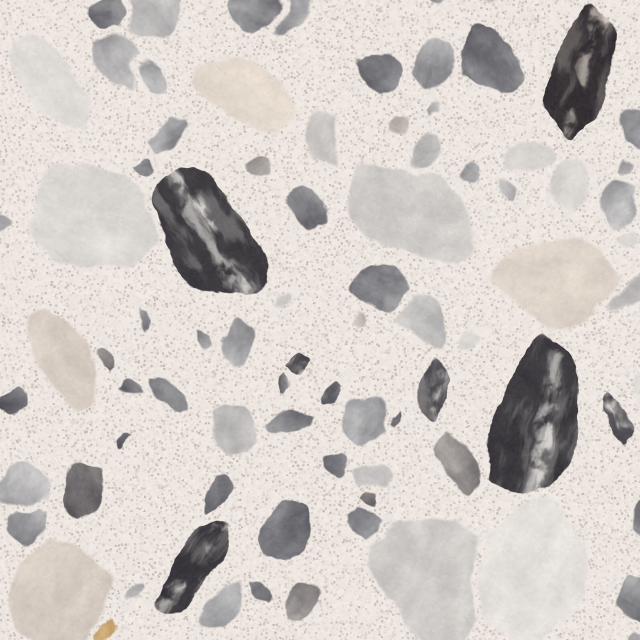
Reproduce this texture procedurally as a Shadertoy shader.

```glsl
// Terrazzo: pale, grey and black marble chips set in a grainy cream binder.
// Triples below are for large, medium and small chips.
#define CELL vec3(0.25, 0.105, 0.06)
#define REACH vec3(0.14, 0.064, 0.024)
#define DENSITY vec3(0.62, 0.84, 0.36)
#define GAP 0.005
#define ROUGHNESS 0.007
#define GRAIN_SCALE 200.0
#define GRAIN_DEPTH 0.17
#define BINDER vec3(0.935, 0.908, 0.887)
#define DARK vec3(0.20, 0.19, 0.21)
#define PALE vec3(0.872, 0.855, 0.835)
#define AMBER vec3(0.82, 0.69, 0.49)
#define SEED 4.0

struct Stone {
    vec2 centre, axes, dir;
    vec3 rnd;
    float tone;
    bool exists;
};

vec3 hash3(vec2 p, float salt) {
    vec3 q = fract((p.xyx + salt) * vec3(0.1031, 0.1030, 0.0973));
    q += dot(q, q.yxz + 33.33);
    return fract((q.xxy + q.yzz) * q.zyx);
}

// Layered sines for mottling and ragged outlines
float clouds(vec2 p) {
    float sum = 0.0, gain = 0.5;
    for (int i = 0; i < 5; i++) {
        p = mat2(0.8, -0.6, 0.6, 0.8) * p * 1.8 + 1.7;
        sum += gain * sin(p.x + 1.5 * sin(p.y * 0.9)) * cos(p.y + sin(p.x * 0.7));
        gain *= 0.6;
    }
    return sum;
}

float smoothMax(float a, float b, float k) {
    float h = max(k - abs(a - b), 0.0) / k;
    return max(a, b) + 0.25 * h * h * k;
}

Stone stoneAt(vec2 id, int layer) {
    float salt = SEED + 61.7 * float(layer);
    vec3 a = hash3(id, salt), b = hash3(id, salt + 23.3), c = hash3(id, salt + 41.9);
    bool large = layer == 0;
    bool black = large && mod(id.x + 2.0 * id.y, 4.0) == 1.0;
    float turn = black ? 1.57 + 1.3 * (b.y - 0.5) : 6.283 * b.y;
    float aspect = black ? mix(0.38, 0.8, b.x) : mix(0.42, 0.95, b.x);
    Stone s;
    s.centre = (id + 0.5 + 0.65 * (a.xy - 0.5)) * CELL[layer];
    s.axes = REACH[layer] * mix(0.62, 1.0, a.z) * vec2(1.0, aspect);
    s.dir = vec2(cos(turn), sin(turn));
    s.rnd = c;
    s.tone = large ? mix(0.9, 1.06, c.x) : 0.16 + 0.84 * pow(c.x, 0.65);
    if (black) s.tone = 0.12 * c.x;
    s.exists = black || b.z < DENSITY[layer];
    return s;
}

vec2 toLocal(Stone s, vec2 p) {
    p -= s.centre;
    return vec2(dot(p, s.dir), dot(p, vec2(-s.dir.y, s.dir.x)));
}

// Rounded, stretched polygon with uneven sides
float stoneDistance(Stone s, vec2 p) {
    vec2 q = toLocal(s, p) / s.axes;
    float d = -1.0;
    for (int k = 0; k < 7; k++) {
        vec3 h = hash3(s.rnd.xy * 91.0, float(k) * 7.3);
        float angle = (float(k) + 0.75 * h.x) * 6.283 / 7.0;
        vec2 n = vec2(cos(angle), sin(angle));
        float side = (dot(q, n) - mix(0.66, 1.0, h.y)) / length(n / s.axes);
        d = smoothMax(d, side, 0.25 * s.axes.y);
    }
    return d;
}

// True where a larger chip already takes the space
bool crowded(Stone s, int layer) {
    vec2 base = floor(s.centre / CELL[layer]);
    for (int n = 0; n < 9; n++) {
        Stone big = stoneAt(base + vec2(n % 3 - 1, n / 3 - 1), layer);
        vec2 q = toLocal(big, s.centre) / (big.axes + 0.75 * s.axes.y);
        if (big.exists && dot(q, q) < 1.0) return true;
    }
    return false;
}

// Cellular sand: x is the dot strength, y a random tint
vec2 sand(vec2 p) {
    vec2 base = floor(p), result = vec2(0.0, 0.5);
    float nearest = 9.0;
    for (int n = 0; n < 9; n++) {
        vec2 id = base + vec2(n % 3 - 1, n / 3 - 1);
        vec3 h = hash3(id, SEED);
        float d = length(p - id - h.xy);
        if (d < nearest) {
            nearest = d;
            result = vec2(h.z * h.z * h.z * smoothstep(0.62, 0.2, d), h.x);
        }
    }
    return result;
}

vec3 stoneColour(Stone s, vec2 p, float grain) {
    vec2 q = toLocal(s, p);
    float mottle = clouds(q * 24.0 + s.rnd.xy * 40.0);
    float streak = clouds(q * vec2(9.0, 32.0) + s.rnd.yz * 30.0);
    float grey = smoothstep(0.1, 0.4, s.tone) * smoothstep(1.0, 0.7, s.tone);
    float tone = s.tone + mix(0.05, 0.13, grey) * (mottle + streak);
    tone += 0.12 * grey * q.x / s.axes.x;
    // Pale veins and brownish clouds in black chips
    float black = smoothstep(0.35, 0.15, s.tone);
    float offset = q.y + (s.rnd.y - 0.5) * s.axes.y + 0.02 * streak;
    float vein = smoothstep(0.016, 0.002, abs(offset)) * smoothstep(-0.3, 0.35, mottle);
    tone += black * (0.22 * smoothstep(0.0, 0.5, streak) + 0.6 * vein);
    vec3 colour = mix(DARK, PALE, clamp(tone, 0.0, 1.08));
    colour += grey * vec3(-0.01, 0.0, 0.015);
    if (s.rnd.z > 0.8) colour *= vec3(1.01, 0.98, 0.95);
    if (s.rnd.z > 0.975 && s.tone > 0.3 && s.axes.x < 0.07) colour = AMBER + 0.15 * mottle;
    return colour + 0.025 * (grain - 0.5);
}

void mainImage(out vec4 fragColor, in vec2 fragCoord) {
    vec2 uv = fragCoord / iResolution.y;
    vec2 p = uv + ROUGHNESS * vec2(clouds(uv * 20.0), clouds(uv * 20.0 + 9.0));

    // Closest and second closest chip
    float nearest = 1.0, second = 1.0;
    Stone best = stoneAt(vec2(0.0), 0);
    for (int layer = 0; layer < 3; layer++) {
        for (int n = 0; n < 9; n++) {
            Stone s = stoneAt(floor(p / CELL[layer]) + vec2(n % 3 - 1, n / 3 - 1), layer);
            if (!s.exists || distance(p, s.centre) > 1.35 * s.axes.x) continue;
            if (layer > 0 && crowded(s, 0)) continue;
            if (layer > 1 && crowded(s, 1)) continue;
            float d = stoneDistance(s, p);
            second = min(second, max(d, nearest));
            if (d < nearest) { nearest = d; best = s; }
        }
    }

    // Sandy binder, then the chip with a gap to its neighbour
    vec2 grain = sand(uv * GRAIN_SCALE);
    vec3 colour = BINDER + 0.03 * (grain.y - 0.5) - GRAIN_DEPTH * grain.x * vec3(0.9, 1.0, 1.05);
    float edge = max(nearest, 0.5 * (nearest - second) + GAP);
    float soft = 0.8 / iResolution.y + 0.0025 * best.tone * best.tone;
    float cover = smoothstep(soft, -soft, edge);
    colour = mix(colour, stoneColour(best, p, grain.y), cover);
    fragColor = vec4(clamp(colour, 0.0, 1.0), 1.0);
}
```
